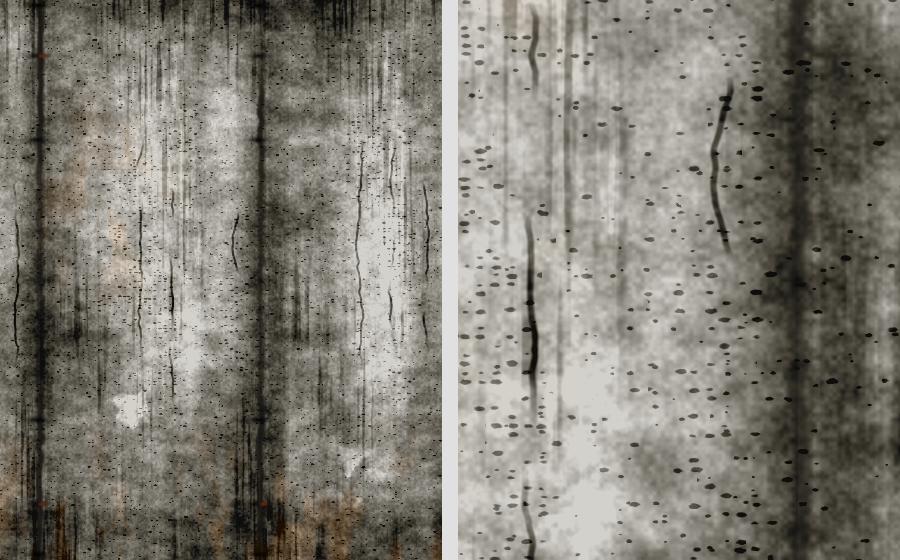
Left: the whole. Right: its middle third, enlarged.
Write a WebGL 1 fragment shader that draws this texture.

```glsl
precision highp float;
// Weathered concrete wall: two stained panels with bolted seams, cracks, pits and rust.
uniform vec2 u_resolution;

float hash(vec2 p) {
  vec3 h = fract(p.xyx * 0.1031);
  h += dot(h, h.yzx + 33.33);
  return fract((h.x + h.y) * h.z);
}

float noise(vec2 p) {
  vec2 i = floor(p), f = fract(p);
  f = f * f * (3.0 - 2.0 * f);
  return mix(mix(hash(i), hash(i + vec2(1, 0)), f.x),
             mix(hash(i + vec2(0, 1)), hash(i + vec2(1, 1)), f.x), f.y);
}

float fbm(vec2 p) {
  float sum = 0.0, amp = 0.5;
  for (int i = 0; i < 5; i++) {
    sum += amp * noise(p);
    p = p * 2.03 + 17.3;
    amp *= 0.5;
  }
  return sum;
}

// Soft elliptical spot
float spot(vec2 d, vec2 radius) {
  d /= radius;
  return exp(-dot(d, d));
}

// Scattered flat air holes
float pits(vec2 p, float density) {
  vec2 cell = floor(p), f = fract(p) - 0.5;
  float size = 0.12 + 0.26 * hash(cell + 5.1);
  f -= 0.3 * (vec2(hash(cell + 1.7), hash(cell + 9.2)) - 0.5);
  float r = length(f * vec2(1.0, 1.2)) + 0.15 * (noise(p * 5.0) - 0.5);
  return step(hash(cell + 3.3), density) * (1.0 - smoothstep(size - 0.1, size + 0.1, r));
}

void main() {
  vec2 uv = gl_FragCoord.xy / u_resolution;
  vec2 p = uv * vec2(0.79, 1.0);
  float y = uv.y;

  // Panel layout: q runs across one panel, seam is the distance to its joint
  float across = (uv.x - 0.09) * 2.0;
  float panel = mod(floor(across), 2.0);
  float q = fract(across);
  vec2 local = vec2(q * 0.395, y);
  float seam = (across - floor(across + 0.5)) * 0.395;
  float seamId = floor(across + 0.5);

  float cloud = fbm(p * vec2(7.0, 5.0) + 3.0);
  float rough = fbm(p * vec2(42.0, 60.0));
  float grain = noise(p * 240.0) * 0.6 + noise(p * 410.0) * 0.4;

  // Broad light and shade
  float middle = smoothstep(0.2, 0.42, y + 0.1 * (cloud - 0.5)) * (1.0 - smoothstep(0.74, 1.0, y));
  float light = smoothstep(0.04 + 0.1 * panel, 0.5, q)
              * (1.0 - smoothstep(0.86 - 0.24 * panel, 1.0 - 0.24 * panel, q));
  float tone = mix(0.28, 0.46, smoothstep(0.06, 0.13, y + 0.04 * (cloud - 0.5)));
  tone += middle * (0.07 + 0.19 * light);
  tone -= 0.17 * smoothstep(0.93, 1.0, y);
  tone -= 0.13 * panel * spot(vec2(q - 0.3, y - 0.88), vec2(0.35, 0.09));
  tone += 0.42 * (cloud - 0.48) + 0.38 * (rough - 0.48) + 0.24 * (grain - 0.5);

  // Rain streaks: broad washes and thin dark or pale runs
  float wash = fbm(vec2(local.x * 34.0, y * 2.5) + panel * 4.0);
  float runs = noise(vec2(local.x * 190.0, y * 7.0)) * 0.7 + 0.3 * noise(vec2(p.x * 330.0, y * 24.0));
  float wet = smoothstep(0.35, 0.65, fbm(vec2(local.x * 16.0, y * 4.0) + 8.0));
  tone -= 0.3 * (wash - 0.45);
  tone -= 0.24 * wet * smoothstep(0.52, 0.85, runs);
  tone += 0.12 * wet * (1.0 - smoothstep(0.12, 0.32, runs));

  // Repeated dark smudges beside the joints
  for (int i = 0; i < 4; i++) {
    float k = float(i), column = mod(k, 2.0);
    vec2 at = vec2(0.15 + 0.16 * column, 0.4 + 0.39 * floor(k / 2.0));
    tone -= 0.2 * rough * 2.0 * spot(vec2(q, y) - at, vec2(0.07, 0.016));
  }
  tone -= 0.2 * panel * spot(vec2(q - 0.22, y - 0.6), vec2(0.12, 0.03));

  // Joint: soft grime, a ragged dark groove and a pale lip
  float grime = spot(vec2(seam - 0.004, y - 0.45), vec2(0.035, 0.32));
  tone -= (0.12 + 0.2 * cloud) * grime + 0.12 * exp(-abs(seam) / 0.018);
  float groove = 1.0 - smoothstep(0.002, 0.008, abs(seam + 0.005 * (noise(vec2(y * 60.0, seamId)) - 0.5)));
  float faded = seamId > 0.5 ? smoothstep(0.82, 0.88, y) * (1.0 - smoothstep(0.96, 0.98, y)) : 0.0;
  tone = mix(tone, 0.09, groove * (0.55 + 0.35 * smoothstep(0.1, 0.3, abs(y - 0.5))) * (1.0 - 0.7 * faded));
  tone += 0.1 * rough * (1.0 - smoothstep(0.001, 0.003, abs(seam - 0.011)));
  tone += 0.09 * panel * (1.0 - smoothstep(0.0, 0.003, abs(local.x - 0.052))) * rough;

  // Wandering vertical cracks
  for (int i = 0; i < 4; i++) {
    float k = float(i), seed = k * 7.0 + panel * 3.0;
    float bend = 0.014 * (noise(vec2(y * 16.0, seed)) - 0.5) + 0.004 * (noise(vec2(y * 90.0, seed)) - 0.5);
    float d = abs(local.x - 0.395 * (0.45 + 0.145 * k) - bend);
    float reach = smoothstep(0.22, 0.3, y - 0.14 * hash(vec2(seed, 2.0)))
                * (1.0 - smoothstep(0.62, 0.67, y - 0.1 * hash(vec2(seed, 6.0))));
    float broken = smoothstep(0.2, 0.5, noise(vec2(y * 22.0, seed + 40.0)));
    float present = i == 2 ? panel : 1.0;
    tone -= 0.4 * present * reach * broken * (1.0 - smoothstep(0.0007, 0.003, d));
  }

  // Pits gather in the pale areas
  float cluster = smoothstep(0.42, 0.72, noise(local * vec2(22.0, 13.0) + panel * 5.0)) * light;
  float holes = max(pits(p * vec2(110.0, 190.0), 0.04 + 0.3 * cluster * middle),
                    pits(p * vec2(190.0, 260.0) + 31.0, 0.05));
  tone -= 0.36 * holes;

  // Flaked pale plaster
  float flake = spot(vec2(q - 0.43, y - 0.26 + 0.11 * panel), vec2(0.12, 0.06));
  tone += 0.32 * flake * smoothstep(0.46, 0.6, fbm(p * 32.0 + 6.0));

  // Warm grey colour with ochre and rust stains
  tone = clamp(tone, 0.05, 0.82);
  vec3 color = tone + vec3(0.018, 0.002, -0.045) * smoothstep(0.0, 0.3, tone) * (1.15 - 0.8 * tone);
  float ochre = smoothstep(0.45, 0.7, fbm(p * vec2(28.0, 12.0) + 50.0));
  float stained = (1.0 - smoothstep(0.05, 0.3, y)) + (1.0 - panel) * spot(vec2(q - 0.3, y - 0.64), vec2(0.25, 0.16));
  color += vec3(0.06, 0.0, -0.05) * ochre * stained;

  // Bolts, mirrored about the mid height, some rusted
  for (int i = 0; i < 3; i++) {
    float k = float(i);
    float dy = abs(y - 0.5) - (0.25 + 0.15 * k - 0.03 * k * (k - 1.0));
    float ragged = 0.6 + 0.8 * rough;
    color *= 1.0 - 0.8 * spot(vec2(seam + 0.004, dy), vec2(0.017, 0.005) * ragged);
    float rusty = i == 1 && (y < 0.5 || seamId < 0.5) ? 1.0 : 0.0;
    color = mix(color, vec3(0.42, 0.16, 0.08), 0.85 * rusty * spot(vec2(seam - 0.004, dy), vec2(0.008, 0.004)));
  }

  gl_FragColor = vec4(clamp(color, 0.0, 1.0), 1.0);
}
```
